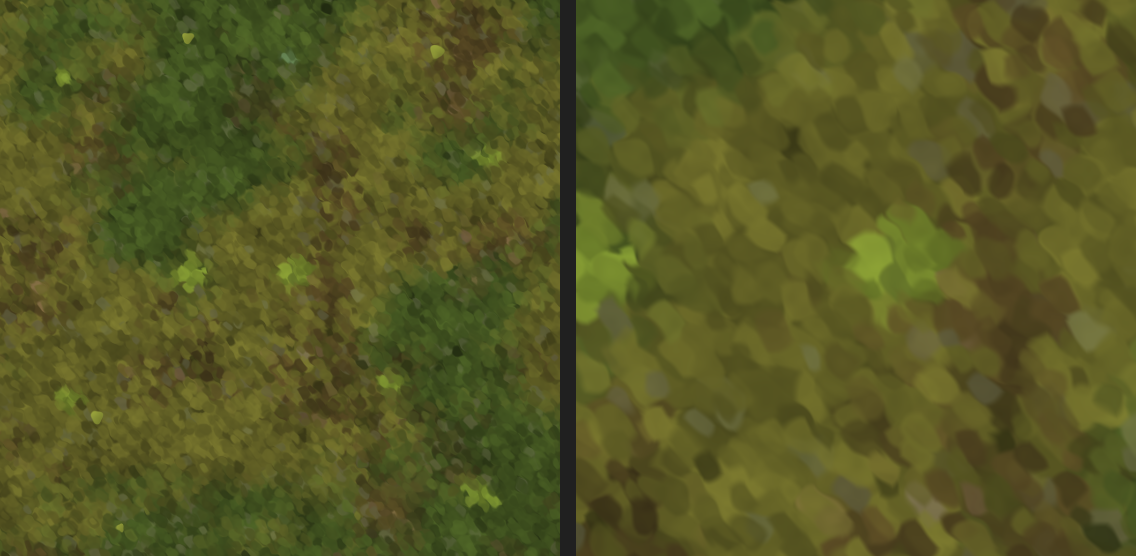
Left: the whole. Right: its middle third, enlarged.
A WebGL 2 fragment shader for this texture:

```glsl
#version 300 es
precision highp float;
// Mossy ground painted with short slanted dabs of olive, green and brown.
// Four layers of jittered ellipses take their colour from broad noise fields;
// leaf clumps tint nearby dabs and a few round leaves lie on top.

uniform vec2 u_resolution;
out vec4 fragColor;

float hash(vec2 p) {
  return fract(sin(dot(p, vec2(127.1, 311.7))) * 43758.5453);
}

float noise(vec2 p) {
  vec2 i = floor(p), f = fract(p);
  f = f * f * (3.0 - 2.0 * f);
  return mix(mix(hash(i), hash(i + vec2(1, 0)), f.x),
             mix(hash(i + vec2(0, 1)), hash(i + vec2(1, 1)), f.x), f.y);
}

float fbm(vec2 p) {
  float sum = 0.0, amp = 0.53;
  for (int i = 0; i < 4; i++) {
    sum += amp * noise(p);
    p = mat2(1.6, 1.2, -1.2, 1.6) * p + 7.3;
    amp *= 0.5;
  }
  return sum;
}

mat2 rotation(float a) {
  return mat2(cos(a), sin(a), -sin(a), cos(a));
}

// Ground colour at a point, varied by a per-dab seed
vec3 groundColour(vec2 p, vec2 seed) {
  float pick = hash(seed + 4.7), shade = hash(seed + 9.2), warm = hash(seed + 15.8);
  float lush = smoothstep(0.40, 0.62, fbm(rotation(-0.5) * p * vec2(3.4, 4.8) + 3.1) + 0.10 * (warm - 0.5));
  vec3 col = mix(vec3(0.385, 0.378, 0.145), vec3(0.245, 0.315, 0.120), lush);

  // Bare earth, with a few pinkish twigs in it
  float earth = smoothstep(0.53, 0.70, fbm(p * 8.0 + 21.4) + 0.26 * (pick - 0.5)) * (1.0 - 0.5 * lush);
  col = mix(col, vec3(0.285, 0.225, 0.115), 0.85 * earth);
  if (warm > 0.91) col = mix(col, vec3(0.50, 0.40, 0.29), 0.75 * earth);

  // Light and dark dabs, pale grey blades, small shadows
  col *= 0.80 + 0.40 * shade + 0.30 * (noise(p * 24.0) - 0.5);
  if (pick > 0.94) col = mix(col, vec3(0.44, 0.46, 0.33), 0.50);
  if (pick < 0.025) col *= 0.68;

  // Leaf clumps: yellow-green or pale mint
  vec2 cell = floor(p * 5.0);
  vec2 centre = (cell + 0.28 + 0.44 * vec2(hash(cell + 31.0), hash(cell + 57.0))) / 5.0;
  float reach = 0.014 + 0.020 * hash(cell + 83.0);
  float dist = length((p - centre) * vec2(0.85, 1.15)) + 0.014 * (warm - 0.5);
  float clump = step(hash(cell + 12.0), 0.27) * (1.0 - smoothstep(reach * 0.8, reach, dist));
  float mint = step(0.45, hash(cell + 71.0));
  vec3 leaf = mix(vec3(0.50, 0.59, 0.19), vec3(0.42, 0.55, 0.37), mint);
  return mix(col, leaf * (0.75 + 0.40 * shade), clump * (0.85 - 0.45 * mint * warm));
}

// One layer of overlapping slanted dabs
vec3 paintDabs(vec3 col, vec2 uv, float size, float layer) {
  mat2 slant = rotation(0.68 + 0.07 * layer);
  vec2 stretch = size * vec2(1.35, 0.88);
  vec2 q = slant * uv / stretch + layer * 17.0;
  vec2 home = floor(q);
  for (int y = -1; y <= 1; y++) {
    for (int x = -1; x <= 1; x++) {
      vec2 cell = home + vec2(x, y);
      vec2 seed = cell + layer * 41.3;
      vec2 middle = cell + 0.5 + 0.7 * (vec2(hash(seed), hash(seed + 2.3)) - 0.5);
      vec2 d = rotation(0.9 * (hash(seed + 6.1) - 0.5)) * (q - middle);
      float radius = 0.34 + 0.30 * hash(seed + 8.4);
      float roundness = mix(length(d), max(abs(d.x), abs(d.y)) * 1.12, 0.4);
      float soft = 0.0022 / size;
      float mask = 1.0 - smoothstep(radius - soft, radius + soft, roundness);
      if (mask > 0.0) {
        vec2 p = transpose(slant) * ((middle - layer * 17.0) * stretch);
        col = mix(col, groundColour(p, seed), mask * (0.60 + 0.32 * hash(seed + 11.9)));
      }
    }
  }
  return col;
}

// Sparse single leaves, nearly round
vec3 paintRoundLeaves(vec3 col, vec2 uv) {
  vec2 cell = floor(uv * 7.0);
  vec2 d = uv - (cell + 0.2 + 0.6 * vec2(hash(cell + 3.0), hash(cell + 5.0))) / 7.0;
  float radius = 0.007 + 0.006 * hash(cell + 23.0);
  float edge = length(d) + 0.0012 * sin(3.0 * atan(d.y, d.x) + 6.0 * hash(cell));
  float mask = step(hash(cell + 44.0), 0.11) * (1.0 - smoothstep(radius - 0.0016, radius + 0.0016, edge));
  vec3 leaf = vec3(0.57, 0.61, 0.22) * (0.95 + 8.0 * (d.y - d.x));
  return mix(col, leaf, 0.92 * mask);
}

void main() {
  vec2 uv = gl_FragCoord.xy / u_resolution.x;
  // Ragged outlines from a slight warp
  vec2 warped = uv + 0.007 * (vec2(noise(uv * 75.0), noise(uv * 75.0 + 40.0)) - 0.5);

  vec3 col = groundColour(warped, vec2(0.5));
  for (int i = 0; i < 4; i++) {
    col = paintDabs(col, warped, 0.030 - 0.0045 * float(i), float(i));
  }
  col = paintRoundLeaves(col, warped);
  col *= 0.97 + 0.06 * noise(uv * 130.0);
  fragColor = vec4(col, 1.0);
}
```
